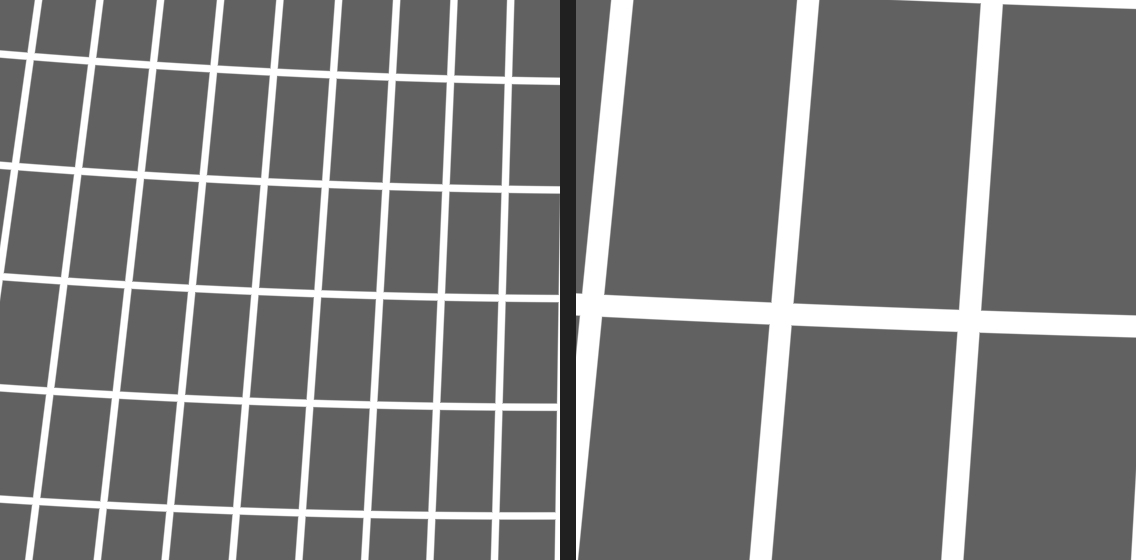
Left: the whole. Right: its middle third, enlarged.
Give the GLSL for this pattern, as a Shadertoy shader.

```glsl
// Distance to the nearest fanned, near-vertical line
float meridianDistance(vec2 p) {
    float nearest = 1.0;
    for (int i = -7; i <= 6; i++) {
        float k = float(i);
        float slope = 0.014 * k - 0.071;
        float lineX = 0.5677 + 0.1115 * k - 0.00059 * k * k + slope * (p.y - 0.5208);
        nearest = min(nearest, abs(p.x - lineX) * inversesqrt(1.0 + slope * slope));
    }
    return nearest;
}

// Distance to the nearest gently bowed, near-horizontal line
float parallelDistance(vec2 p) {
    float nearest = 1.0;
    for (int i = -1; i <= 5; i++) {
        float k = float(i);
        float tilt = 0.083 - 0.0047 * k;
        float lineY = 0.0964 + 0.1987 * k + tilt * p.x - 0.0342 * p.x * p.x;
        float slope = tilt - 0.0684 * p.x;
        nearest = min(nearest, abs(p.y - lineY) * inversesqrt(1.0 + slope * slope));
    }
    return nearest;
}

void mainImage(out vec4 fragColor, in vec2 fragCoord) {
    // Canvas units, measured downward from the top edge
    vec2 p = fragCoord / iResolution.xy;
    p.y = 1.0 - p.y;

    // White grid lines over flat grey
    float gridDistance = min(meridianDistance(p), parallelDistance(p));
    float edge = 0.9 / iResolution.y;
    float line = 1.0 - smoothstep(0.0066 - edge, 0.0066 + edge, gridDistance);
    fragColor = vec4(mix(vec3(0.38), vec3(1.0), line), 1.0);
}
```
